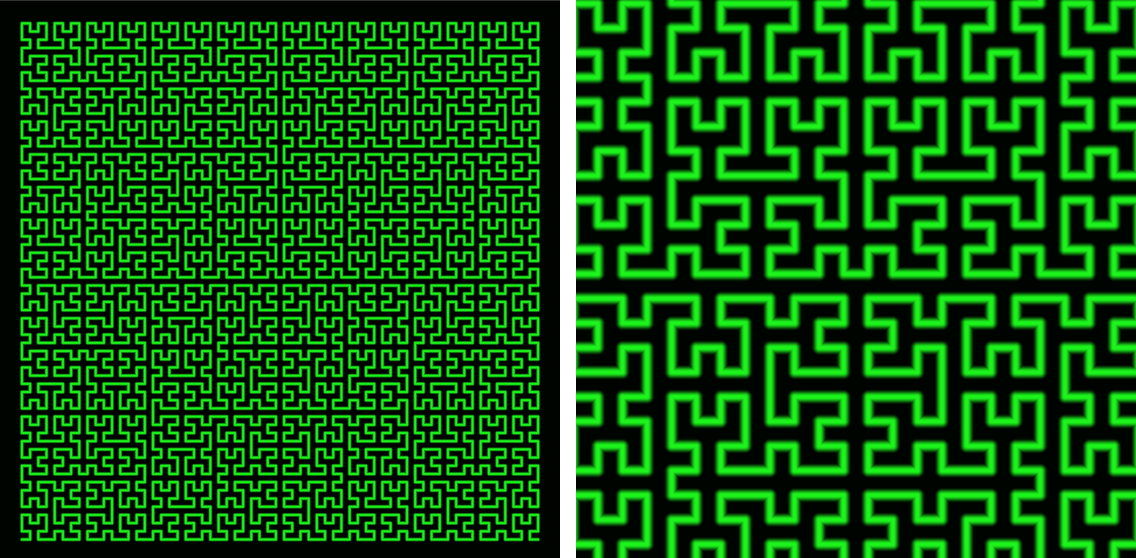
Left, the full canvas; right, a detail of the centre.
Write a WebGL 2 fragment shader that draws this pattern.

```glsl
#version 300 es
precision highp float;
// Draws a sixth-order Hilbert curve as one soft green line on black.

uniform vec2 u_resolution;
out vec4 fragColor;

// Lengths are fractions of the canvas width.
const int   GRID       = 64;                   // curve points per side
const float PITCH      = 0.01463;              // spacing of the points
const vec2  CENTER     = vec2(0.5, 0.4939);    // middle of the curve
const float CORE       = 0.0004;               // half width of the full-bright core
const float EDGE       = 0.0047;               // half width where the line fades out
const float RIM        = 0.0018;               // thickness of the strip along the top
const vec3  BACKGROUND = vec3(0.0, 0.015, 0.0);
const vec3  LINE_COLOR = vec3(0.11, 0.955, 0.11);
const vec3  RIM_COLOR  = vec3(0.2);

// Position along the curve of a grid cell; it runs from lower left to lower right.
int hilbertIndex(ivec2 cell) {
    int index = 0;
    for (int s = GRID / 2; s > 0; s /= 2) {
        int rx = (cell.x & s) != 0 ? 1 : 0;
        int ry = (cell.y & s) != 0 ? 1 : 0;
        index += s * s * ((3 * rx) ^ ry);
        if (ry == 0) {
            if (rx == 1) cell = ivec2(GRID - 1) - cell;
            cell = cell.yx;
        }
    }
    return index;
}

bool insideGrid(ivec2 cell) {
    return all(greaterThanEqual(cell, ivec2(0))) && all(lessThan(cell, ivec2(GRID)));
}

float segmentDistance(vec2 p, vec2 end) {
    return length(p - end * clamp(dot(p, end) / dot(end, end), 0.0, 1.0));
}

// Distance to the curve, in units of the grid pitch.
float curveDistance(vec2 g) {
    ivec2 cell = clamp(ivec2(floor(g)), ivec2(0), ivec2(GRID - 1));
    vec2 local = g - vec2(cell) - 0.5;
    int index = hilbertIndex(cell);
    float d = length(local);

    // Join the cell to those neighbours that come just before or after it.
    ivec2 dir = ivec2(1, 0);
    for (int i = 0; i < 4; i++) {
        ivec2 next = cell + dir;
        if (insideGrid(next) && abs(hilbertIndex(next) - index) == 1)
            d = min(d, segmentDistance(local, 0.5 * vec2(dir)));
        dir = ivec2(-dir.y, dir.x);
    }
    return d;
}

void main() {
    float pixel = 1.0 / u_resolution.x;
    vec2 p = gl_FragCoord.xy * pixel;

    // Soft-edged line
    vec2 g = (p - CENTER) / PITCH + 0.5 * float(GRID);
    float d = curveDistance(g) * PITCH;
    float line = 1.0 - smoothstep(CORE, max(EDGE, CORE + pixel), d);
    vec3 color = mix(BACKGROUND, LINE_COLOR, line);

    // Thin grey strip along the top
    float top = u_resolution.y * pixel;
    float rim = clamp((p.y - top + RIM) / pixel + 0.5, 0.0, 1.0);
    color = mix(color, RIM_COLOR, rim);

    fragColor = vec4(color, 1.0);
}
```
